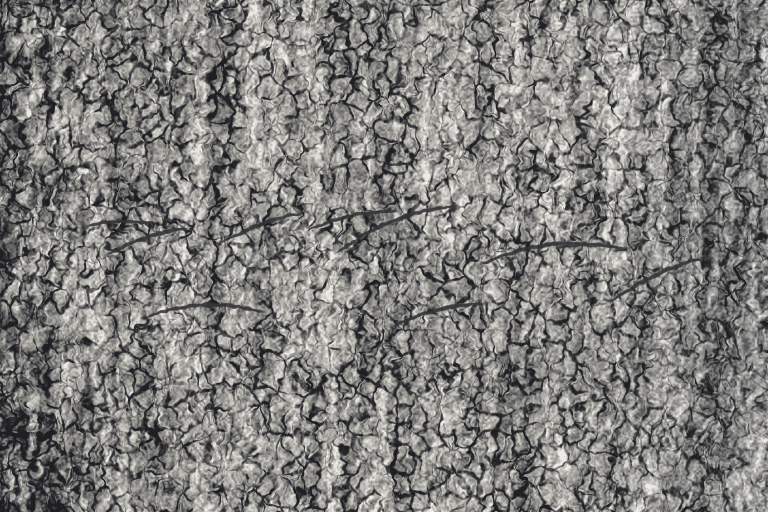
Give the GLSL for this texture, as a WebGL 1 fragment shader.

```glsl
precision highp float;
// Weathered grey bark: fine branching cracks, vertical streaks and a few dark curved scars.
uniform vec2 u_resolution;

#define BASE_TONE 0.645
#define STREAK_GAIN 0.38
#define BLOTCH_GAIN 0.34
#define RELIEF_GAIN 0.72
#define GRAIN_GAIN 0.26
#define COARSE_CELLS vec2(31.0, 25.0)
#define FINE_CELLS vec2(62.0, 44.0)
#define CRACK_WIDTH 0.0013
#define CRACK_DEPTH 0.46
#define SCAR_COUNT 10
#define SCAR_WIDTH 0.0034

float hash(vec2 p) {
  return fract(sin(dot(p, vec2(127.1, 311.7))) * 43758.545);
}

vec2 hash2(vec2 p) {
  return vec2(hash(p), hash(p + 57.3));
}

float noise(vec2 p) {
  vec2 i = floor(p), f = fract(p);
  f = f * f * (3.0 - 2.0 * f);
  return mix(mix(hash(i), hash(i + vec2(1.0, 0.0)), f.x),
             mix(hash(i + vec2(0.0, 1.0)), hash(i + 1.0), f.x), f.y);
}

float fbm(vec2 p) {
  float sum = 0.0, gain = 0.54;
  for (int i = 0; i < 3; i++) {
    sum += gain * noise(p);
    p = p * 2.07 + 13.7;
    gain *= 0.5;
  }
  return sum / 0.945;
}

// Distance to the nearest border between random cells, in cell units.
float cellBorder(vec2 p) {
  vec2 cell = floor(p), f = fract(p), nearest = vec2(0.0);
  float best = 9.0, border = 9.0;
  for (int y = -1; y <= 1; y++) {
    for (int x = -1; x <= 1; x++) {
      vec2 g = vec2(float(x), float(y));
      vec2 r = g + hash2(cell + g) - f;
      float d = dot(r, r);
      if (d < best) { best = d; nearest = r; }
    }
  }
  for (int y = -1; y <= 1; y++) {
    for (int x = -1; x <= 1; x++) {
      vec2 g = vec2(float(x), float(y));
      vec2 r = g + hash2(cell + g) - f;
      vec2 d = r - nearest;
      if (dot(d, d) > 0.0001) border = min(border, dot(0.5 * (r + nearest), normalize(d)));
    }
  }
  return border;
}

// Coverage of a crack network of the given half width.
float cracks(vec2 p, vec2 cells, float width, float px) {
  float d = cellBorder(p * cells) / cells.x;
  return 1.0 - smoothstep(width * 0.4, width * 1.4 + px, d);
}

// Thin tapered arcs, scattered across a band at mid height.
float scars(vec2 p, float px) {
  float cover = 0.0;
  for (int i = 0; i < SCAR_COUNT; i++) {
    float k = float(i);
    vec2 r = hash2(vec2(k, 4.7)), s = hash2(vec2(k, 9.2));
    vec2 center = vec2(0.13 + 0.118 * (k + r.x), 0.39 + 0.19 * r.y);
    float halfLength = mix(0.06, 0.13, s.x);
    float dx = p.x - center.x;
    float slope = mix(-0.05, 0.5, s.y);
    float dy = p.y - center.y - slope * dx + 1.4 * dx * dx;
    float taper = 1.0 - dx * dx / (halfLength * halfLength);
    float w = SCAR_WIDTH * sqrt(max(taper, 0.0));
    float line = 1.0 - smoothstep(w * 0.6, w + px, abs(dy) / sqrt(1.0 + slope * slope));
    cover = max(cover, line * smoothstep(0.0, 0.25, taper));
  }
  return cover;
}

void main() {
  float px = 1.0 / u_resolution.y;
  vec2 p = gl_FragCoord.xy * px;
  float across = gl_FragCoord.x / u_resolution.x;

  // Ragged coordinates for the cracks.
  vec2 warp = vec2(noise(p * 38.0), noise(p * 38.0 + 41.0)) - 0.5;
  vec2 jag = vec2(noise(p * 105.0), noise(p * 105.0 + 23.0)) - 0.5;
  vec2 q = p + 0.018 * warp + 0.010 * jag;

  // Surface: streaks, upright flakes, side-lit relief and grain.
  float streak = fbm(vec2(p.x * 31.0 + 0.25 * warp.x, p.y * 2.6)) - 0.5;
  float blotch = fbm(q * vec2(85.0, 30.0)) - 0.5;
  vec2 reliefScale = vec2(80.0, 38.0);
  float relief = fbm(q * reliefScale) - fbm((q + vec2(-0.004, 0.004)) * reliefScale);
  float grain = noise(p * 240.0) - 0.5;
  float tone = BASE_TONE + STREAK_GAIN * streak + BLOTCH_GAIN * blotch
             + RELIEF_GAIN * relief + GRAIN_GAIN * grain;

  // Stained left edge and duller right side.
  float leftStain = 1.0 - smoothstep(0.03, 0.17, across + 0.1 * streak);
  float rightShade = smoothstep(0.72, 0.95, across);
  tone -= leftStain * (0.03 + 0.26 * smoothstep(0.42, 0.68, fbm(p * vec2(42.0, 24.0) + 7.0)));
  tone -= rightShade * (0.05 - 0.15 * streak);

  // Broken cracks in two sizes, wider in the dark streaks, then the scars.
  float vary = fbm(p * vec2(46.0, 28.0) + 31.0);
  float open = smoothstep(0.28, 0.62, vary - 0.35 * streak);
  float coarse = cracks(q, COARSE_CELLS, CRACK_WIDTH * (0.4 + 1.2 * open), px);
  float fine = cracks(q + 3.1, FINE_CELLS, CRACK_WIDTH * 0.6, px);
  tone -= CRACK_DEPTH * coarse * (0.2 + 0.8 * open) * (1.0 - 0.3 * rightShade);
  tone -= 0.5 * CRACK_DEPTH * fine * smoothstep(0.35, 0.65, noise(p * 36.0 + 5.0));
  tone = mix(tone, 0.2, 0.9 * scars(p + 0.004 * jag, px));

  // Soft floor for the darks, then cool darks to warm lights.
  tone = clamp(mix(tone, max(tone, 0.2), 0.6), 0.12, 0.92);
  vec3 tint = mix(vec3(-0.002, 0.0, 0.013), vec3(0.009, 0.0, -0.022), smoothstep(0.15, 0.7, tone));
  gl_FragColor = vec4(tone + tint * (1.0 - 0.6 * rightShade), 1.0);
}
```
